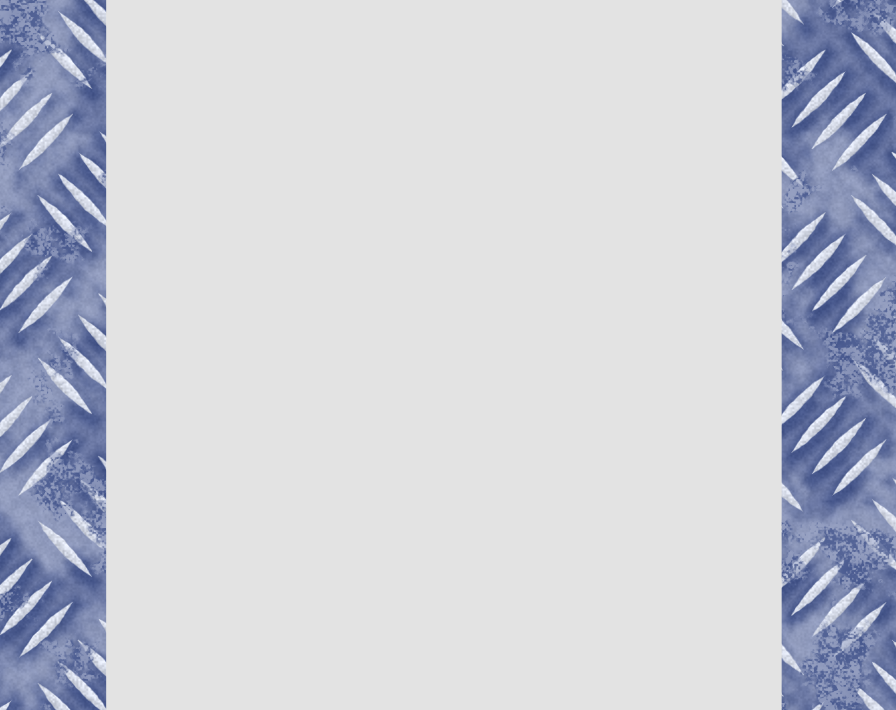
A Shadertoy shader for this background:

```glsl
// Worn blue tread plate shown as two side strips around a flat pale panel.
// Lens-shaped ridges repeat on a square lattice, four per direction, with
// soft shadows; layered value noise adds stains, grain and corroded patches.

#define DESIGN_SIZE vec2(768.0, 609.0)
#define PANEL_LEFT 91.0
#define PANEL_RIGHT 670.0
#define LATTICE 139.5
#define RIDGE_HALF_LENGTH 33.0
#define RIDGE_HALF_WIDTH 4.4
#define CORROSION_LEVEL 0.60

const vec3 PANEL_COLOR  = vec3(0.89);
const vec3 DEEP_BLUE    = vec3(0.21, 0.28, 0.50);
const vec3 PLATE_BLUE   = vec3(0.43, 0.48, 0.65);
const vec3 PALE_BLUE    = vec3(0.58, 0.62, 0.75);
const vec3 RIDGE_SILVER = vec3(0.84, 0.86, 0.91);

float hash(vec2 p) {
    vec3 q = fract(vec3(p.xyx) * 0.1031);
    q += dot(q, q.yzx + 33.33);
    return fract((q.x + q.y) * q.z);
}

float noise(vec2 p) {
    vec2 cell = floor(p), f = fract(p);
    f = f * f * (3.0 - 2.0 * f);
    return mix(mix(hash(cell), hash(cell + vec2(1, 0)), f.x),
               mix(hash(cell + vec2(0, 1)), hash(cell + vec2(1, 1)), f.x), f.y);
}

float fbm(vec2 p) {
    float sum = 0.0, weight = 0.5;
    for (int i = 0; i < 5; i++) {
        sum += weight * noise(p);
        p = mat2(1.6, 1.2, -1.2, 1.6) * p + 17.3;
        weight *= 0.5;
    }
    return sum / 0.97;
}

// Offset from the nearest lattice copy of a ridge, as (along, across)
vec2 ridgeSpace(vec2 p, vec2 center, vec2 axis) {
    vec2 d = p - center;
    d -= LATTICE * round(d / LATTICE);
    return vec2(dot(d, axis), dot(d, vec2(-axis.y, axis.x)));
}

// Approximate signed distance to a pointed lens
float lens(vec2 q) {
    float t = q.x / RIDGE_HALF_LENGTH;
    float side = abs(q.y) - RIDGE_HALF_WIDTH * (1.0 - t * t);
    return max(side, abs(q.x) - RIDGE_HALF_LENGTH);
}

vec3 treadPlate(vec2 p, float pixel) {
    // Broad stains and fine grain
    float stain = fbm(p / 42.0 + 4.0);
    float grain = noise(p / 1.7);
    float rough = fbm(p / 6.0 + 40.0);
    float corrosion = smoothstep(CORROSION_LEVEL - 0.03, CORROSION_LEVEL + 0.05,
                                 fbm(p / 52.0 + 71.0) + 0.22 * (rough - 0.5));

    // Gather ridge coverage, bevel light and surrounding shade
    float ridge = 0.0, bevel = 0.0, shade = 0.0;
    for (int dir = 0; dir < 2; dir++) {
        float s = dir == 0 ? -1.0 : 1.0;
        vec2 axis = normalize(vec2(1.0, s * 1.04));
        vec2 first = dir == 0 ? vec2(39.0, 122.0) : vec2(55.5, 191.5);
        for (int k = 0; k < 4; k++) {
            vec2 center = first + float(k) * vec2(s * 17.4, -18.4);
            vec2 q = ridgeSpace(p, center, axis);
            float dist = lens(q) + 1.8 * (rough - 0.5);
            float cover = 1.0 - smoothstep(-pixel, pixel, dist);
            ridge = max(ridge, cover);
            bevel += cover * q.y / RIDGE_HALF_WIDTH;
            // Shadow falls slightly below the ridge
            vec2 shadowSpace = ridgeSpace(p, center + vec2(1.0, 4.0), axis);
            float gap = max(lens(shadowSpace), 0.0);
            shade = max(shade, exp(-gap * gap / 70.0));
        }
    }

    // Plate surface
    vec3 color = mix(PLATE_BLUE, PALE_BLUE, smoothstep(0.32, 0.68, stain));
    color = mix(color, DEEP_BLUE, shade * (0.72 - 0.65 * smoothstep(0.3, 0.75, stain)));
    color += 0.05 * (grain - 0.5) + 0.08 * (rough - 0.5);

    // Pitted corrosion
    float pits = smoothstep(0.38, 0.62, 0.65 * rough + 0.35 * grain);
    vec3 corroded = mix(DEEP_BLUE + 0.05, PALE_BLUE, pits);
    color = mix(color, corroded, corrosion * 0.75);

    // Bright ridges, worn away inside corroded patches
    vec3 metal = RIDGE_SILVER - 0.07 * bevel + 0.16 * (grain - 0.5);
    return mix(color, metal, ridge * (1.0 - 0.85 * corrosion * (1.0 - 0.4 * pits)));
}

void mainImage(out vec4 fragColor, in vec2 fragCoord) {
    vec2 uv = fragCoord / iResolution.xy;
    vec2 p = vec2(uv.x, 1.0 - uv.y) * DESIGN_SIZE;
    float pixel = DESIGN_SIZE.x / iResolution.x;

    // Central panel with smoothed vertical edges
    float inside = min(p.x - PANEL_LEFT, PANEL_RIGHT - p.x);
    float panel = clamp(inside / pixel + 0.5, 0.0, 1.0);
    vec3 color = mix(treadPlate(p, pixel), PANEL_COLOR, panel);
    fragColor = vec4(clamp(color, 0.0, 1.0), 1.0);
}
```
